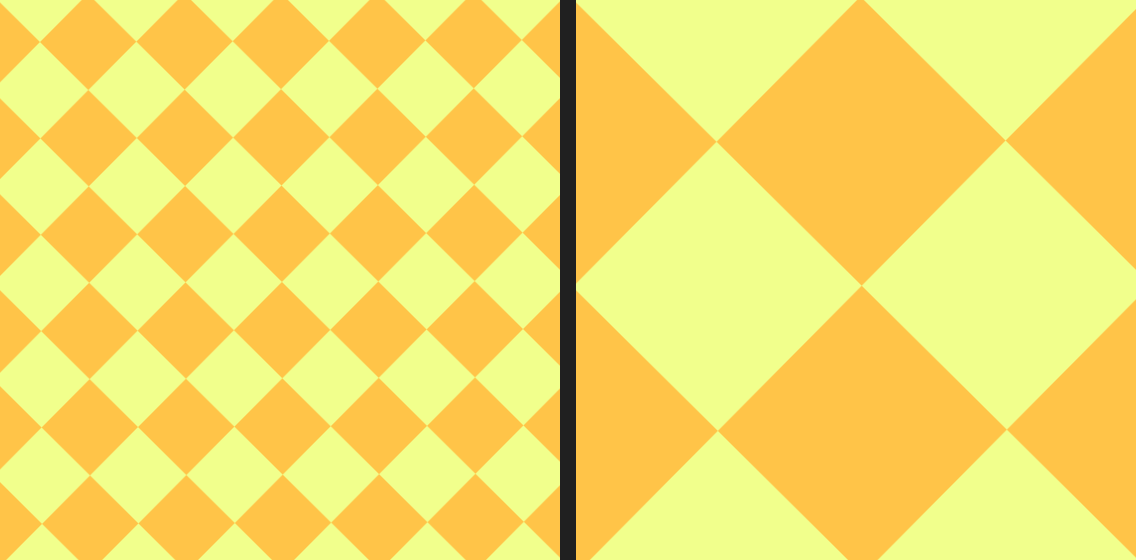
Left: the whole. Right: its middle third, enlarged.
Reproduce this pattern procedurally as a WebGL 1 fragment shader.

```glsl
precision highp float;
// A two-colour checkerboard turned a little past 45 degrees, so its squares
// stand as diamonds. Two smoothed square waves, one along each turned axis,
// are multiplied to give the alternating cells.

uniform vec2 u_resolution;

const vec3 LEMON = vec3(0.947, 1.0, 0.55);
const vec3 AMBER = vec3(1.0, 0.77, 0.283);

const float CELL_SIDE = 0.12167;            // side of a square, in canvas units
const float TILT_DEGREES = 45.25;
const vec2 ANCHOR = vec2(0.5034, 0.4966);   // a corner where four cells meet
const float EDGE_PIXELS = 0.65;             // half-width of the smoothed edge

// Coordinates of p along axes turned counterclockwise by angle.
vec2 toTurnedAxes(vec2 p, float angle) {
    float c = cos(angle);
    float s = sin(angle);
    return vec2(c * p.x + s * p.y, c * p.y - s * p.x);
}

// Square wave of period 2, +1 on (0, 1) and -1 on (1, 2), with soft steps.
vec2 squareWave(vec2 x, float softness) {
    vec2 edgeDistance = 0.5 - abs(mod(x + 0.5, 2.0) - 1.0);
    return clamp(edgeDistance / softness, -1.0, 1.0);
}

// 1 on the cells above and below the origin, 0 on those beside it.
float checker(vec2 cell, float softness) {
    vec2 wave = squareWave(cell, softness);
    return 0.5 + 0.5 * wave.x * wave.y;
}

void main() {
    float canvas = min(u_resolution.x, u_resolution.y);
    vec2 uv = gl_FragCoord.xy / canvas;

    vec2 cell = toTurnedAxes(uv - ANCHOR, radians(TILT_DEGREES)) / CELL_SIDE;
    float softness = EDGE_PIXELS / (canvas * CELL_SIDE);

    gl_FragColor = vec4(mix(LEMON, AMBER, checker(cell, softness)), 1.0);
}
```
